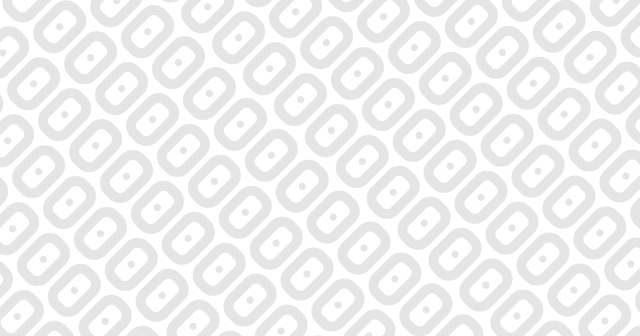
Give the GLSL for this pattern, as a Shadertoy shader.

```glsl
// Staggered diagonal columns of grey rounded-box rings, each with a centre dot.
// Space is turned 45 degrees; columns repeat along one axis, rows along the
// other, and the columns beyond a seam are slightly displaced.

const float COLUMN_PITCH = 0.09173;          // all lengths in canvas widths
const float ROW_PITCH = 0.06832;
const vec2 SEAM_CENTER = vec2(-0.0398, 0.0005);
const vec2 SEAM_SLIP = vec2(0.0020, 0.0048);

const vec2 RING_HALF_SIZE = vec2(0.0357, 0.0220);
const float RING_CORNER = 0.0171;
const float STROKE_HALF = 0.0077;
const float DOT_RADIUS = 0.0056;

const vec3 PAPER = vec3(1.0);
const vec3 GREY = vec3(0.898);

// Signed distance to a box with rounded corners
float roundedBox(vec2 p, vec2 halfSize, float corner) {
    vec2 q = abs(p) - halfSize + corner;
    return length(max(q, 0.0)) + min(max(q.x, q.y), 0.0) - corner;
}

// Stroked box outline joined with its centre dot
float dottedRing(vec2 p) {
    float ring = abs(roundedBox(p, RING_HALF_SIZE, RING_CORNER)) - STROKE_HALF;
    return min(ring, length(p) - DOT_RADIUS);
}

// Position relative to the nearest motif of one column
vec2 motifSpace(vec2 p, float column) {
    vec2 origin = SEAM_CENTER + column * vec2(COLUMN_PITCH, 0.5 * ROW_PITCH);
    origin += SEAM_SLIP * step(0.5, column);
    vec2 local = p - origin;
    local.y -= ROW_PITCH * round(local.y / ROW_PITCH);
    return local;
}

// Nearest motif over the closest column and its neighbours
float patternDistance(vec2 p) {
    float nearest = round((p.x - SEAM_CENTER.x) / COLUMN_PITCH);
    float d = 1.0;
    for (int i = -1; i <= 1; i++) {
        d = min(d, dottedRing(motifSpace(p, nearest + float(i))));
    }
    return d;
}

void mainImage(out vec4 fragColor, in vec2 fragCoord) {
    vec2 uv = (fragCoord - 0.5 * iResolution.xy) / iResolution.x;
    vec2 diagonal = vec2(uv.x + uv.y, uv.x - uv.y) * sqrt(0.5);

    float edge = 0.7 / iResolution.x;
    float ink = 1.0 - smoothstep(-edge, edge, patternDistance(diagonal));
    fragColor = vec4(mix(PAPER, GREY, ink), 1.0);
}
```
